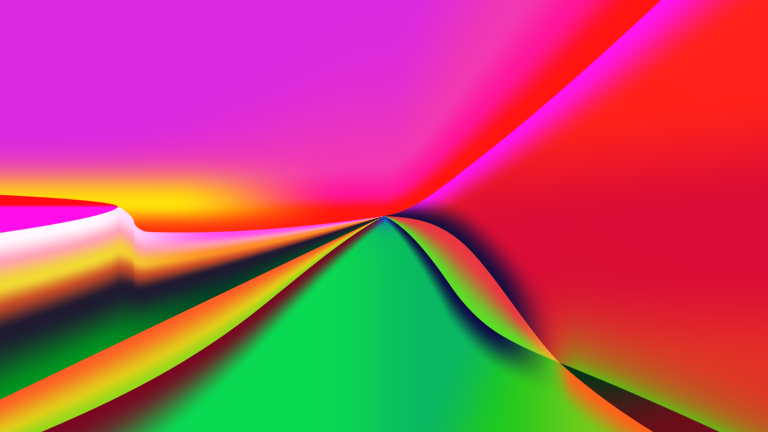
Reproduce this background procedurally as a WebGL 1 fragment shader.

```glsl
precision highp float;
uniform vec2 u_resolution;

// Smooth ramp from 0 at a to 1 at b; a may exceed b.
float ramp(float a, float b, float x) {
  float t = clamp((x - a) / (b - a), 0.0, 1.0);
  return t * t * (3.0 - 2.0 * t);
}

// Cubic height curve between two points with the given end slopes.
float arc(float x, vec2 a, float slopeA, vec2 b, float slopeB) {
  float w = b.x - a.x;
  float t = clamp((x - a.x) / w, 0.0, 1.0);
  float s = 1.0 - t;
  return a.y * s * s * (1.0 + 2.0 * t) + b.y * t * t * (3.0 - 2.0 * t)
       + w * t * s * (slopeA * s - slopeB * t);
}

// Antialiased mask, 1 where d is positive.
float inside(float d) {
  float px = 0.9 / u_resolution.y;
  return smoothstep(-px, px, d);
}

float skyRight(float x) {
  if (x < 0.2) return arc(x, vec2(0.0), 0.12, vec2(0.2, 0.118), 0.77);
  return arc(x, vec2(0.2, 0.118), 0.77, vec2(0.9, 0.745), 0.95);
}

float skyLeft(float x) {
  if (x < -0.616) return 0.021 - 0.06 * pow((-0.616 - x) / 0.273, 0.66);
  if (x < -0.58) return arc(x, vec2(-0.616, 0.021), -0.3, vec2(-0.58, -0.007), -1.2);
  if (x < -0.54) {
    float t = (-0.54 - x) / 0.04;
    return -0.007 - 0.03 * sqrt(max(1.0 - t * t, 0.0));
  }
  return arc(x, vec2(-0.54, -0.037), -0.03, vec2(0.0), 0.15);
}

float hillLeft(float x) {
  if (x < -0.287) return arc(x, vec2(-0.9, -0.545), 0.42, vec2(-0.287, -0.213), 0.8);
  return arc(x, vec2(-0.287, -0.213), 0.8, vec2(0.0), 0.55);
}

float hillRight(float x) {
  if (x < 0.153) return arc(x, vec2(0.0), -0.45, vec2(0.153, -0.16), -1.45);
  if (x < 0.27) return arc(x, vec2(0.153, -0.16), -1.45, vec2(0.27, -0.275), -0.6);
  if (x < 0.407) return arc(x, vec2(0.27, -0.275), -0.6, vec2(0.407, -0.34), -0.42);
  return arc(x, vec2(0.407, -0.34), -0.4, vec2(0.9, -0.558), -0.48);
}

float ridge(float x) {
  if (x < 0.2) return arc(x, vec2(0.0), -0.05, vec2(0.2, -0.08), -1.05);
  if (x < 0.407) return arc(x, vec2(0.2, -0.08), -1.05, vec2(0.407, -0.34), -1.0);
  return arc(x, vec2(0.407, -0.34), -0.9, vec2(0.9, -0.66), -0.6);
}

// Magenta sky with a red rim and a yellow glow at the left.
vec3 skyColor(vec2 p, float d) {
  float t = max(d, 0.0) / (0.1 + 0.45 * length(vec2(max(p.x, 0.0), p.y)));
  t *= 1.0 + 0.5 * ramp(0.0, -0.8, p.x);
  vec3 c = mix(vec3(1.0, 0.08, 0.06), vec3(1.0, 0.08, 0.6), ramp(0.1, 0.45, t));
  c = mix(c, vec3(0.95, 0.22, 0.7), ramp(0.4, 0.8, t));
  c = mix(c, vec3(0.85, 0.16, 0.88), ramp(0.75, 1.6, t));
  float g = (p.y - 0.03) / 0.065;
  vec3 glow = vec3(1.0, mix(0.35, 0.88, ramp(-0.045, 0.025, p.y)), 0.03);
  return mix(c, glow, exp(-g * g) * ramp(-0.08, -0.5, p.x));
}

// Red field under the right sky edge, shaded along the ridge.
vec3 fieldColor(vec2 p, float sky, float crest, float hill) {
  float x = max(p.x, 0.0);
  vec3 c = mix(vec3(1.0, 0.13, 0.1), vec3(0.86, 0.05, 0.21), ramp(0.26, 0.0, p.y + 0.1 * (0.6 - x)));
  c = mix(c, vec3(0.9, 0.18, 0.15), ramp(-0.12, -0.35, p.y));
  c = mix(c, vec3(1.0, 0.2, 0.08), ramp(0.22, 0.0, x));
  c = mix(vec3(1.0, 0.08, 0.95), c, ramp(0.0, 0.04 + 0.22 * x, sky - p.y));
  float shade = ramp(0.02 + 0.4 * x, 0.0, p.y - crest) * ramp(0.42, 0.27, x);
  c = mix(c, vec3(0.1, 0.05, 0.24), shade);
  return mix(c, vec3(0.4, 0.72, 0.08), exp(-max(p.y - hill, 0.0) / 0.055) * ramp(0.36, 0.46, x));
}

// Striped band at the left, s runs from its top to its bottom.
vec3 bandColor(float x, float s) {
  float far = ramp(-0.35, -0.68, x);
  vec3 c = mix(vec3(1.0, 0.3, 0.95), vec3(1.0, 0.97, 1.0), far);
  c = mix(c, vec3(1.0, 0.62, 0.72), ramp(0.04, 0.2, s));
  c = mix(c, mix(vec3(1.0, 0.55, 0.15), vec3(0.95, 0.85, 0.2), far), ramp(0.15, 0.32, s));
  c = mix(c, vec3(0.8, 0.3, 0.15), ramp(0.32, 0.46, s));
  c = mix(c, vec3(0.12, 0.1, 0.19), ramp(0.42, 0.6, s));
  return mix(c, mix(vec3(0.0, 0.25, 0.15), vec3(0.0, 0.58, 0.12), far), ramp(0.6, 1.0, s));
}

void main() {
  vec2 p = (gl_FragCoord.xy - 0.5 * u_resolution) / u_resolution.y;
  float x = p.x, y = p.y;
  vec3 col;
  if (x < 0.0) {
    float sky = skyLeft(x), slope = 0.478 * x, hill = hillLeft(x);
    col = skyColor(p, y);
    // Pointed lens at the left border
    float u = max(-0.616 - x, 0.0) / 0.273;
    vec3 lens = mix(vec3(1.0, 0.04, 0.08), vec3(1.0, 0.05, 0.92), ramp(0.028, 0.018, y));
    col = mix(col, lens, inside(0.021 + 0.028 * sqrt(u) - y) * step(x, -0.616));
    col = mix(col, bandColor(x, (sky - y) / max(sky - slope, 0.001)), inside(sky - y));
    // Orange to lime slope
    float s = (slope - y) / max(slope - hill, 0.001);
    vec3 lime = mix(vec3(1.0, 0.36, 0.15), vec3(0.88, 0.82, 0.1), ramp(0.0, 0.75, s));
    lime = mix(lime, vec3(0.58, 0.85, 0.1), ramp(0.6, 1.0, s));
    col = mix(col, lime, inside(slope - y));
  } else {
    float sky = skyRight(x), crest = ridge(x), hill = hillRight(x);
    col = mix(skyColor(p, y - sky), fieldColor(p, sky, crest, hill), inside(sky - y));
    // Ribbon between the ridge and the hill, crossing over at the right
    float top = max(crest, hill), s = (top - y) / max(abs(crest - hill), 0.001);
    vec3 lit = mix(vec3(0.92, 0.22, 0.25), vec3(0.35, 0.88, 0.15), ramp(0.1, 1.0, s));
    lit = mix(lit, vec3(0.95, 0.7, 0.15), ramp(0.3, 0.41, x));
    vec3 dim = mix(vec3(0.02, 0.2, 0.08), vec3(0.42, 0.05, 0.1), ramp(0.46, 0.72, x + 0.08 * s));
    col = mix(col, mix(lit, dim, step(0.407, x)), inside(top - y));
  }
  // Green hill with dark red, navy and orange rims
  float base = x < 0.0 ? hillLeft(x) : min(hillRight(x), ridge(x));
  float depth = max(base - y, 0.0);
  vec3 green = mix(vec3(0.04, 0.85, 0.32), vec3(0.04, 0.72, 0.38), ramp(-0.15, 0.12, x));
  green = mix(green, vec3(0.12, 0.79, 0.12), ramp(0.08, 0.28, x - 0.4 * (y + 0.5)));
  green = mix(green, vec3(0.45, 0.8, 0.1), ramp(0.25, 0.5, x));
  green = mix(green, vec3(0.48, 0.02, 0.13), ramp(0.02 + 0.28 * abs(x), 0.0, depth) * step(x, 0.0));
  float navy = ramp(0.01 + 0.55 * min(x, 0.15), 0.0, depth) * step(0.0, x) * ramp(0.42, 0.24, x);
  green = mix(green, vec3(0.05, 0.04, 0.27), navy);
  green = mix(green, vec3(1.0, 0.38, 0.1), ramp(0.1, 0.0, depth) * ramp(0.38, 0.44, x));
  green = mix(green, vec3(0.1, 0.25, 0.95), exp(-length(p) * 55.0));
  col = mix(col, green, inside(base - y));
  gl_FragColor = vec4(col, 1.0);
}
```
